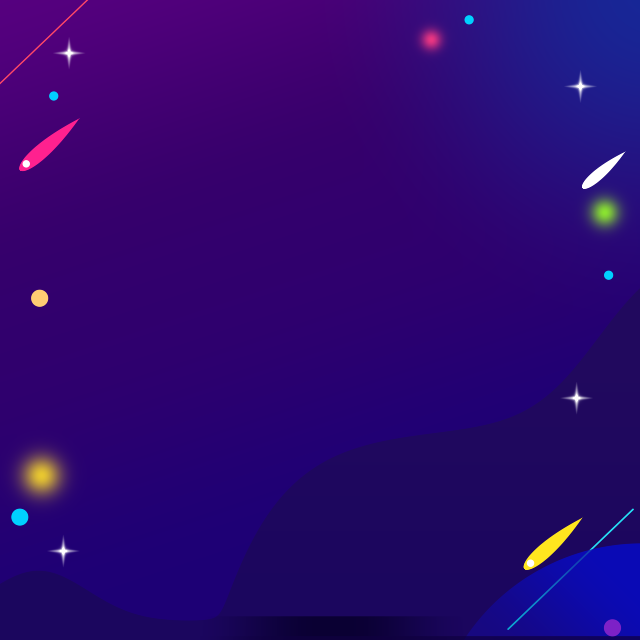
Write a WebGL 2 fragment shader that draws this background.

```glsl
#version 300 es
precision highp float;
// Violet night sky with wavy hills, a blue planet, comets, soft glows and sparkles.
uniform vec2 u_resolution;
out vec4 fragColor;

const vec3 CYAN = vec3(0.0, 0.82, 1.0);
const vec3 WHITE = vec3(1.0);

// Coverage of a signed distance, smoothed over one pixel
float fill(float dist, float pixel) {
    return 1.0 - smoothstep(-0.6 * pixel, 0.6 * pixel, dist);
}

float disc(vec2 p, vec2 center, float radius, float pixel) {
    return fill(length(p - center) - radius, pixel);
}

float glow(vec2 p, vec2 center, float spread) {
    vec2 q = (p - center) / spread;
    return exp(-dot(q, q));
}

// Position along a segment (x) and distance from it (y)
vec2 segment(vec2 p, vec2 a, vec2 b) {
    vec2 axis = b - a;
    float along = clamp(dot(p - a, axis) / dot(axis, axis), 0.0, 1.0);
    return vec2(along, length(p - a - axis * along));
}

// Teardrop with a round head at a and a sharp tip at b
float comet(vec2 p, vec2 a, vec2 b, float halfWidth, float pixel) {
    vec2 s = segment(p, a, b);
    float profile = 2.6 * sqrt(s.x) * (1.0 - s.x);
    return fill(s.y - halfWidth * profile, pixel);
}

// Four tapered arms around a soft core
float sparkle(vec2 p, vec2 center, float size) {
    vec2 q = abs(p - center) / size;
    vec2 taper = max(1.0 - q, 0.0);
    vec2 arms = exp(-pow(q.yx / (0.03 + 0.10 * taper), vec2(2.0))) * taper;
    return min(max(arms.x, arms.y) + 0.5 * exp(-dot(q, q) * 22.0), 1.0);
}

vec3 sky(vec2 p) {
    float t = p.y - 0.33 * p.x;
    vec3 color = mix(vec3(0.115, 0.0, 0.46), vec3(0.185, 0.0, 0.43), smoothstep(0.0, 0.42, t));
    color = mix(color, vec3(0.22, 0.0, 0.42), smoothstep(0.35, 0.75, t));
    color = mix(color, vec3(0.34, 0.0, 0.50), smoothstep(0.58, 1.05, t));
    float corner = 1.0 - smoothstep(0.0, 0.55, length(p - vec2(1.02)));
    return mix(color, vec3(0.09, 0.15, 0.59), corner);
}

// Hill outline: a low bump, a rounded shoulder and a rise at the right
float hillHeight(float x) {
    float bump = 0.08 * exp(-pow((x - 0.06) / 0.11, 2.0));
    float start = x - 0.345;
    float ramp = 0.5 * (start + sqrt(start * start + 0.0001));
    float shoulder = 0.3 * (1.0 - exp(-ramp / 0.09));
    float rise = 0.29 / (1.0 + exp((0.935 - x) / 0.055));
    return 0.028 + bump + shoulder + rise;
}

float hillDistance(vec2 p) {
    float slope = (hillHeight(p.x + 0.001) - hillHeight(p.x - 0.001)) / 0.002;
    return (p.y - hillHeight(p.x)) / sqrt(1.0 + slope * slope);
}

void main() {
    vec2 p = gl_FragCoord.xy / u_resolution;
    float pixel = 1.0 / min(u_resolution.x, u_resolution.y);
    vec3 color = sky(p);

    // Hills and the shadow along their foot
    vec3 hill = mix(vec3(0.105, 0.022, 0.37), vec3(0.13, 0.035, 0.37), smoothstep(0.0, 0.5, p.y));
    color = mix(color, hill, fill(hillDistance(p), pixel));
    float shade = smoothstep(0.30, 0.50, p.x) * (1.0 - smoothstep(0.54, 0.74, p.x));
    color = mix(color, vec3(0.04, 0.0, 0.20), shade * fill(p.y - 0.037, pixel));

    // Planet and the dark rim at the bottom
    float planet = disc(p, vec2(1.003, -0.181), 0.332, pixel);
    vec3 planetColor = mix(vec3(0.09, 0.03, 0.50), vec3(0.04, 0.04, 0.71), smoothstep(0.74, 1.08, p.x + p.y));
    color = mix(color, planetColor, planet);
    color = mix(color, vec3(0.06, 0.0, 0.25), 0.7 * smoothstep(0.3, 0.5, p.x) * fill(p.y - 0.006, pixel));

    // Thin streaks, the lower one dimmed by the planet
    vec2 upper = segment(p, vec2(-0.01, 0.86), vec2(0.147, 1.01));
    color = mix(color, vec3(1.0, 0.28, 0.40), fill(upper.y - 0.0011, pixel));
    vec2 lower = segment(p, vec2(0.794, 0.017), vec2(0.989, 0.204));
    vec3 dimmed = mix(vec3(0.05, 0.65, 0.82), vec3(0.07, 0.25, 0.70), smoothstep(0.0, 0.65, lower.x));
    color = mix(color, mix(vec3(0.15, 0.88, 0.96), dimmed, planet), fill(lower.y - 0.0013, pixel));

    // Soft glows
    color = mix(color, vec3(0.92, 0.21, 0.51), glow(p, vec2(0.674, 0.938), 0.0155));
    color = mix(color, vec3(0.54, 0.89, 0.19), glow(p, vec2(0.945, 0.668), 0.021));
    color = mix(color, vec3(0.91, 0.78, 0.19), glow(p, vec2(0.065, 0.257), 0.029));

    // Solid dots
    float small = disc(p, vec2(0.084, 0.850), 0.0072, pixel) + disc(p, vec2(0.733, 0.969), 0.0072, pixel)
        + disc(p, vec2(0.951, 0.570), 0.0072, pixel) + disc(p, vec2(0.031, 0.192), 0.0133, pixel);
    color = mix(color, CYAN, small);
    color = mix(color, vec3(1.0, 0.80, 0.45), disc(p, vec2(0.062, 0.534), 0.0134, pixel));
    color = mix(color, vec3(0.49, 0.13, 0.78), disc(p, vec2(0.957, 0.019), 0.0134, pixel));

    // Comets with bright cores
    color = mix(color, vec3(1.0, 0.13, 0.56), comet(p, vec2(0.031, 0.734), vec2(0.124, 0.815), 0.0115, pixel));
    color = mix(color, WHITE, comet(p, vec2(0.910, 0.706), vec2(0.977, 0.763), 0.0085, pixel));
    color = mix(color, vec3(1.0, 0.90, 0.12), comet(p, vec2(0.819, 0.111), vec2(0.910, 0.191), 0.0115, pixel));
    float cores = disc(p, vec2(0.041, 0.744), 0.0058, pixel) + disc(p, vec2(0.829, 0.120), 0.0058, pixel);
    color = mix(color, WHITE, cores);

    // Sparkles
    float stars = sparkle(p, vec2(0.108, 0.917), 0.026) + sparkle(p, vec2(0.907, 0.865), 0.026)
        + sparkle(p, vec2(0.901, 0.378), 0.026) + sparkle(p, vec2(0.099, 0.139), 0.026);
    fragColor = vec4(mix(color, WHITE, min(stars, 1.0)), 1.0);
}
```
